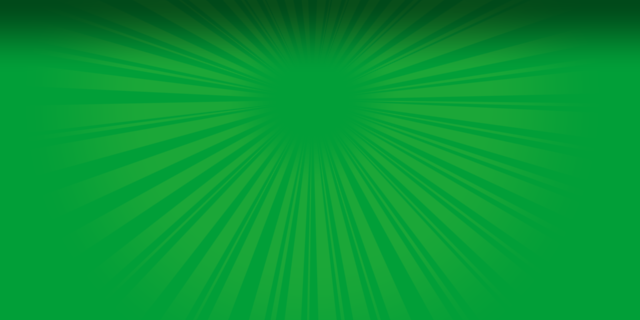
This background is drawn by a WebGL 1 fragment shader. Its source:

```glsl
precision highp float;
// Green sunburst: irregular pale rays around a plain core, under a dark band along the top.

uniform vec2 u_resolution;

const float TAU = 6.2831853;
const float RAY_COUNT = 40.0;
const vec2 BURST_CENTER = vec2(0.488, 0.688);
const vec3 BASE_GREEN = vec3(0.004, 0.622, 0.220);
const vec3 RAY_GREEN = vec3(0.105, 0.655, 0.220);
const vec3 TOP_SHADE = vec3(0.30, 0.465, 0.46);

float hash(float n) {
  return fract(sin(n * 127.1 + 11.7) * 4375.85);
}

// Soft-edged stripe of the given half width around a position.
float stripe(float x, float center, float halfWidth, float blur) {
  return 1.0 - smoothstep(halfWidth - blur, halfWidth + blur, abs(x - center));
}

// One broad ray per angular cell, often with a thin companion beside it.
float rays(float angle, float blur) {
  float turn = angle / TAU * RAY_COUNT;
  float cell = floor(turn);
  float x = turn - cell;
  float center = 0.44 + 0.08 * (hash(cell) - 0.5);
  float halfWidth = mix(0.20, 0.31, hash(cell + 53.0));
  float broad = stripe(x, center, halfWidth, blur);
  float companion = stripe(x, 0.88, mix(0.03, 0.08, hash(cell + 91.0)), blur);
  return max(broad, companion * step(0.35, hash(cell + 17.0)));
}

// Rays emerge from the core and dissolve toward the outer rim.
float radialFade(float radius) {
  return smoothstep(0.10, 0.28, radius) * (1.0 - smoothstep(0.50, 0.93, radius));
}

void main() {
  vec2 uv = gl_FragCoord.xy / u_resolution;
  vec2 offset = (uv - BURST_CENTER) * vec2(u_resolution.x / u_resolution.y, 1.0);
  float radius = max(length(offset), 0.001);

  // Angle is measured from straight down; blur spans about one pixel.
  float angle = atan(offset.x, -offset.y);
  float blur = RAY_COUNT / (TAU * radius * u_resolution.y);
  float light = rays(angle, blur) * radialFade(radius);
  vec3 color = mix(BASE_GREEN, RAY_GREEN, light);

  // Dark band falling off from the top edge.
  float shade = 1.0 - smoothstep(0.0, 0.23, 1.0 - uv.y);
  color *= mix(vec3(1.0), TOP_SHADE, shade);

  gl_FragColor = vec4(color, 1.0);
}
```
